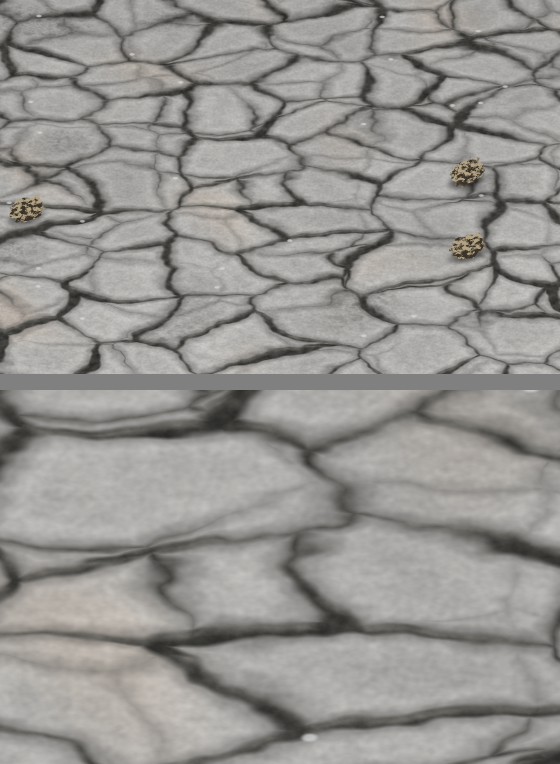
Top, the full canvas; bottom, a detail of the centre.
A WebGL 1 fragment shader for this texture:

```glsl
precision highp float;
// Dry, cracked mud seen at a low angle: grey plates, dark gaps, crumbs and lumps.
// Squashed, warped Voronoi edges form the gaps; gradient noise varies their
// width and adds stains, grain and rough patches to the plates.

uniform vec2 u_resolution;

vec2 hash2(vec2 p) {
  vec2 k = vec2(dot(p, vec2(127.1, 311.7)), dot(p, vec2(269.5, 183.3)));
  return fract(sin(k) * 43758.55);
}

float corner(vec2 cell, vec2 f, vec2 o) {
  return dot(hash2(cell + o) * 2.0 - 1.0, f - o);
}

// Gradient noise, roughly -0.6 to 0.6
float noise(vec2 p) {
  vec2 c = floor(p), f = fract(p);
  vec2 u = f * f * f * (f * (f * 6.0 - 15.0) + 10.0);
  float low = mix(corner(c, f, vec2(0.0)), corner(c, f, vec2(1.0, 0.0)), u.x);
  float high = mix(corner(c, f, vec2(0.0, 1.0)), corner(c, f, vec2(1.0)), u.x);
  return mix(low, high, u.y);
}

float fbm(vec2 p) {
  float sum = 0.0, amp = 1.0;
  for (int i = 0; i < 4; i++) {
    sum += amp * noise(p);
    p = mat2(1.6, 1.2, -1.2, 1.6) * p + 5.3;
    amp *= 0.55;
  }
  return sum;
}

vec2 site(vec2 cell) {
  return 0.08 + 0.84 * hash2(cell);
}

// Distance to the closest Voronoi border
float borderDistance(vec2 p) {
  vec2 c = floor(p), f = fract(p), nearest = vec2(8.0);
  for (int j = -1; j <= 1; j++)
    for (int i = -1; i <= 1; i++) {
      vec2 o = vec2(float(i), float(j));
      vec2 r = o + site(c + o) - f;
      if (dot(r, r) < dot(nearest, nearest)) nearest = r;
    }
  float d = 8.0;
  for (int j = -2; j <= 2; j++)
    for (int i = -2; i <= 2; i++) {
      vec2 o = vec2(float(i), float(j));
      vec2 r = o + site(c + o) - f;
      vec2 across = r - nearest;
      if (dot(across, across) > 0.0001)
        d = min(d, dot(0.5 * (r + nearest), normalize(across)));
    }
  return d;
}

// Signed distance to the cracks: wide main ones and thin ones that fade out
float gap(vec2 p) {
  vec2 q = p + 0.45 * vec2(noise(p * 0.8), noise(p * 0.8 + 31.0));
  q += 0.13 * vec2(noise(p * 2.7 + 9.0), noise(p * 2.7 + 47.0));
  q += 0.05 * vec2(noise(p * 8.0 + 3.0), noise(p * 8.0 + 71.0));
  float width = 0.015 + 0.07 * smoothstep(-0.25, 0.4, noise(p * 0.9 + 13.0));
  float hairline = 0.13 * noise(p * 0.7 + 60.0) - 0.012;
  return min(borderDistance(q) - width,
             borderDistance(q * 0.9 + 17.4) - min(hairline, 0.035));
}

void main() {
  vec2 uv = gl_FragCoord.xy / u_resolution.y;
  vec2 ground = vec2((uv.x - 0.75) * (3.7 + 0.5 * uv.y), uv.y * (8.3 + 1.3 * uv.y));
  float soft = max(0.022 + 0.02 * uv.y, 7.0 / u_resolution.y);

  // Plates: broad tone, fine grain and faint warm stains
  float tone = 0.695 - 0.055 * uv.y + 0.075 * fbm(ground * vec2(0.9, 0.7));
  tone += (0.07 - 0.03 * uv.y) * fbm(uv * vec2(45.0, 85.0));
  tone += 0.05 * noise(uv * vec2(130.0, 170.0));
  float stain = smoothstep(0.1, 0.5, noise(ground * vec2(0.9, 0.6) + 22.0));
  vec3 color = tone * mix(vec3(1.005, 1.0, 0.985), vec3(1.04, 0.99, 0.94), stain);

  // Crumbly patches
  float rough = smoothstep(0.12, 0.45, noise(ground * vec2(0.7, 0.5) + 7.0));
  color -= rough * (0.06 + 0.3 * abs(fbm(uv * vec2(28.0, 50.0))));

  // Cracks: shaded rims, a lit face under the plate behind, a dark floor
  float d = gap(ground);
  float behind = gap(ground + vec2(0.0, 0.07));
  color *= 1.0 - 0.17 * (1.0 - smoothstep(0.0, 0.14, d));
  color += 0.035 * smoothstep(0.02, 0.1, d) * (1.0 - smoothstep(0.1, 0.25, d));
  float face = smoothstep(-0.03, 0.05, behind);
  float depth = mix(0.23, 0.38, face) + 0.12 * fbm(uv * vec2(40.0, 60.0));
  float crack = 1.0 - smoothstep(-soft, soft, d);
  color = mix(color, depth * vec3(1.01, 1.0, 0.95), crack);

  // Small pale flecks
  vec2 fleckCell = floor(uv * 16.0);
  vec2 fleck = fract(uv * 16.0) - 0.25 - 0.5 * hash2(fleckCell);
  float chosen = step(0.94, hash2(fleckCell + 90.0).x);
  float fleckShape = 1.0 - smoothstep(0.04, 0.11, length(fleck * vec2(0.7, 1.4)));
  color = mix(color, vec3(0.85), 0.7 * chosen * fleckShape);

  // Mottled tan lumps with soft shadows
  for (int i = 0; i < 3; i++) {
    float n = float(i);
    vec2 q = uv - vec2(1.25 - 1.18 * mod(n, 2.0), 0.54 - 0.1 * n);
    q.y -= 0.2 * q.x;
    float shadow = length((q + vec2(0.0, 0.022)) / vec2(0.055, 0.022));
    color *= 1.0 - 0.4 * (1.0 - smoothstep(0.5, 1.2, shadow));
    q /= vec2(0.05, 0.037);
    float edge = length(q) + 0.4 * noise(q * 2.5 + n * 9.0);
    float mottle = smoothstep(-0.3, 0.25, fbm(q * 3.5 + n * 5.0) + 0.15 * q.y);
    vec3 lump = mix(vec3(0.23, 0.2, 0.16), vec3(0.7, 0.64, 0.52), mottle);
    color = mix(color, lump, 1.0 - smoothstep(0.82, 0.96, edge));
  }

  gl_FragColor = vec4(clamp(color, 0.0, 1.0), 1.0);
}
```
